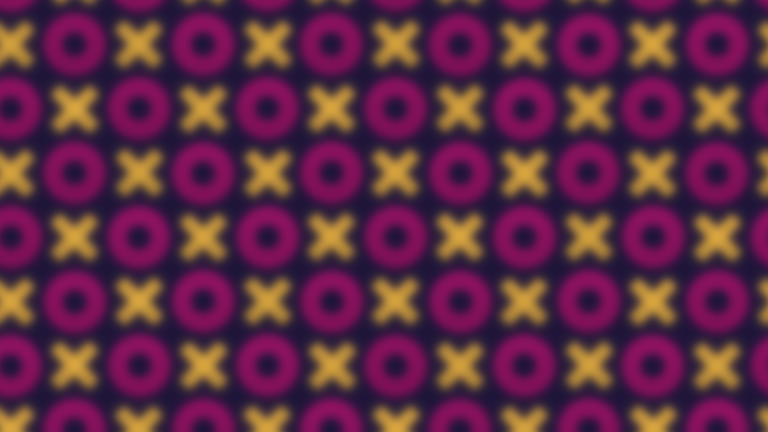
Give the GLSL for this pattern, as a Shadertoy shader.

```glsl
// Soft-focus checkerboard of plum rings and golden diagonal crosses on dark indigo.

// Layout, in canvas heights
const float PITCH = 0.1487;
const vec2 ORIGIN = vec2(0.0245, 0.0045);

// Motif sizes, in cells
const float RING_RADIUS = 0.327;
const float RING_HALF_WIDTH = 0.152;
const float ARM_HALF_LENGTH = 0.428;
const float ARM_HALF_WIDTH = 0.109;
const float BLUR = 0.078;

// Variation between repeats
const float JITTER = 0.018;
const float TONE_VARIATION = 0.05;
const float VERTICAL_SHADE = 0.12;

const vec3 GROUND = vec3(0.105, 0.080, 0.220);
const vec3 PLUM = vec3(0.560, 0.065, 0.370);
const vec3 GOLD = vec3(0.860, 0.655, 0.240);

vec3 hash3(vec2 p) {
    vec3 q = fract(vec3(p.xyx) * vec3(0.1031, 0.1030, 0.0973) + 0.37);
    q += dot(q, q.yxz + 33.33);
    return fract((q.xxy + q.yzz) * q.zyx);
}

// Blurred step, close to a Gaussian integral
float softStep(float t) {
    return 0.5 + 0.5 * tanh(0.8 * t / BLUR);
}

// Blurred band of the given half width, centred on zero
float softBand(float t, float halfWidth) {
    return softStep(t + halfWidth) - softStep(t - halfWidth);
}

float ring(vec2 p) {
    return softBand(length(p) - RING_RADIUS, RING_HALF_WIDTH);
}

// Union of two blurred bars along the diagonals
float diagonalCross(vec2 p) {
    vec2 q = vec2(p.x + p.y, p.y - p.x) * inversesqrt(2.0);
    vec2 along = vec2(softBand(q.x, ARM_HALF_LENGTH), softBand(q.y, ARM_HALF_LENGTH));
    vec2 across = vec2(softBand(q.x, ARM_HALF_WIDTH), softBand(q.y, ARM_HALF_WIDTH));
    return along.x * across.y + along.y * across.x - across.x * across.y;
}

void mainImage(out vec4 fragColor, in vec2 fragCoord) {
    vec2 grid = (fragCoord / iResolution.y - ORIGIN) / PITCH;
    vec2 nearest = floor(grid + 0.5);
    vec3 color = GROUND;

    // Neighbouring cells contribute because blurred edges overlap
    for (int y = -1; y <= 1; y++) {
        for (int x = -1; x <= 1; x++) {
            vec2 cell = nearest + vec2(x, y);
            vec3 rnd = hash3(cell + 19.0) - 0.5;
            vec2 p = grid - cell - JITTER * rnd.xy;
            bool isRing = mod(cell.x + cell.y, 2.0) > 0.5;

            float coverage = isRing ? ring(p) : diagonalCross(p);
            float tone = 1.0 + TONE_VARIATION * rnd.z + VERTICAL_SHADE * clamp(p.y, -0.5, 0.5);
            vec3 ink = (isRing ? PLUM : GOLD) * tone;
            color += (ink - GROUND) * coverage;
        }
    }
    fragColor = vec4(clamp(color, 0.0, 1.0), 1.0);
}
```
